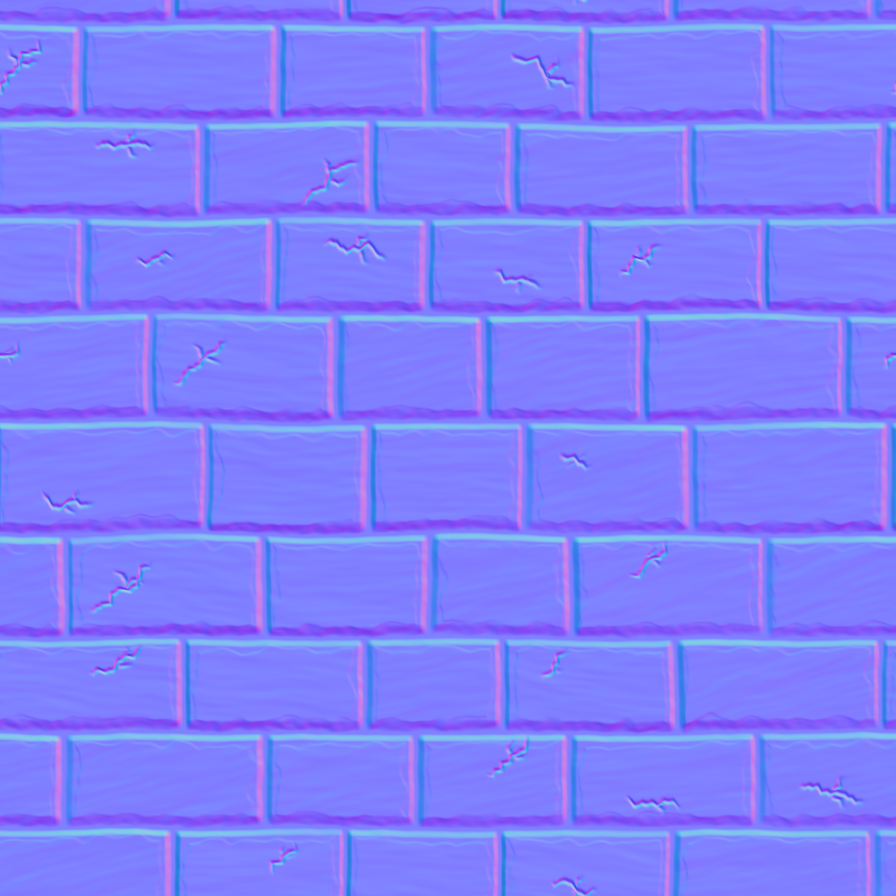
A Shadertoy shader for this texture map:

```glsl
const int ROWS = 9;
const int COLUMNS = 5;
// Top of each course, measured downward from the upper edge
const float ROW_TOP[ROWS] = float[](0.026, 0.135, 0.242, 0.349, 0.471, 0.596, 0.712, 0.818, 0.924);
// Horizontal bond offset of each course
const float ROW_SHIFT[ROWS] = float[](0.090, 0.200, 0.083, 0.155, 0.205, 0.075, 0.190, 0.070, 0.180);
const float JOINT_SWAY = 0.028;     // uneven brick lengths across the wall
const float JOINT_JITTER = 0.016;
const float HALF_GAP = 0.0015;
const float BRICK_HEIGHT = 0.0036;
const float BEVEL_TOP = 0.0085;
const float BEVEL_BOTTOM = 0.0130;
const vec2 BEVEL_SIDE = vec2(0.0055, 0.0095);
const float EDGE_WEAR = 0.0030;
const float LEDGE_HEIGHT = 0.0005;
const float GRAIN_HEIGHT = 0.0008;
const float CRACK_SHARE = 0.42;
const float CRACK_WIDTH = 0.0026;
const float CRACK_DEPTH = 0.0021;
const float SLOPE_STEP = 0.0011;
const float NO_WRAP = 512.0;
const float TAU = 6.28319;

vec2 hash2(vec2 p) {
    vec3 q = fract(p.xyx * vec3(0.1031, 0.1030, 0.0973));
    q += dot(q, q.yzx + 33.33);
    return fract((q.xx + q.yz) * q.zy);
}

float cornerSlope(vec2 cell, vec2 offset, float period) {
    return dot(2.0 * hash2(mod(cell, period) + 7.0) - 1.0, offset);
}

// Gradient noise that repeats after the given number of cells
float gradientNoise(vec2 p, float period) {
    vec2 i = floor(p), f = p - i;
    vec2 u = f * f * f * (f * (f * 6.0 - 15.0) + 10.0);
    vec2 e = vec2(1.0, 0.0);
    float low = mix(cornerSlope(i, f, period), cornerSlope(i + e, f - e, period), u.x);
    float high = mix(cornerSlope(i + e.yx, f - e.yx, period), cornerSlope(i + 1.0, f - 1.0, period), u.x);
    return mix(low, high, u.y);
}

mat2 rotation(float a) {
    return mat2(cos(a), -sin(a), sin(a), cos(a));
}

// Wandering main crack with two short forks
float crackGroove(vec2 p, vec2 seed) {
    vec2 r = hash2(seed + 31.0);
    float angle = mix(-0.7, 0.9, r.x);
    float reach = mix(0.022, 0.046, r.y);
    float groove = 0.0;
    for (int k = 0; k < 3; k++) {
        float fork = float(k);
        float turn = k == 0 ? 0.0 : (fork - 1.5) * 1.7 + r.y - 0.5;
        vec2 q = rotation(angle + turn) * p;
        float row = floor(seed.x * 7.0 + seed.y * 13.0 + fork);
        float path = 0.020 * gradientNoise(vec2(q.x * 42.0, row), NO_WRAP)
                   + 0.006 * gradientNoise(vec2(q.x * 120.0, row + 50.0), NO_WRAP);
        float start = k == 0 ? -reach : -0.002;
        float end = k == 0 ? reach : reach * 0.6;
        float taper = smoothstep(start, start + 0.012, q.x) * (1.0 - smoothstep(end - 0.016, end, q.x));
        float across = (q.y - path) / CRACK_WIDTH;
        groove = max(groove, taper * exp(-across * across));
    }
    return groove;
}

float wallHeight(vec2 p) {
    // Gentle waviness of the courses
    p += vec2(0.0035 * gradientNoise(p * 11.0, 11.0), 0.0065 * gradientNoise(p * 6.0 + 0.4, 6.0));

    // Course containing the point
    float drop = fract(1.0 - p.y);
    if (drop < ROW_TOP[0]) drop += 1.0;
    int row = 0;
    for (int k = 1; k < ROWS; k++) if (drop >= ROW_TOP[k]) row = k;
    float nextTop = row == ROWS - 1 ? 1.0 + ROW_TOP[0] : ROW_TOP[row + 1];
    float top = drop - ROW_TOP[row], bottom = nextTop - drop;

    // Nearest upright joints on either side
    float left = 1.0, right = 1.0;
    vec2 brick = vec2(0.0, float(row));
    for (int k = 0; k < COLUMNS; k++) {
        float u = ROW_SHIFT[row] + float(k) / float(COLUMNS);
        float joint = u + JOINT_SWAY * sin(TAU * u) - 0.007;
        joint += JOINT_JITTER * (hash2(vec2(float(k), float(row))).x - 0.5);
        float gap = fract(p.x - joint);
        if (gap < left) { left = gap; brick.x = float(k); }
        right = min(right, fract(joint - p.x));
    }
    vec2 size = vec2(left + right, top + bottom);
    vec2 local = vec2(left, bottom);
    vec2 seed = brick * 17.0 + 3.0;
    vec2 trait = hash2(seed);

    // Worn bevels, softer along the bottom
    float wear = EDGE_WEAR * gradientNoise(local * 38.0 + seed, NO_WRAP);
    float chip = EDGE_WEAR * gradientNoise(local * vec2(70.0, 90.0) + seed, NO_WRAP);
    vec2 side = mix(BEVEL_SIDE.xx, BEVEL_SIDE.yy, trait);
    float mask = smoothstep(0.0, side.x, left - HALF_GAP + wear * 0.5)
               * smoothstep(0.0, side.y, right - HALF_GAP + wear * 0.5 + chip * 0.3)
               * smoothstep(0.0, BEVEL_TOP, top - HALF_GAP + wear * 0.5)
               * smoothstep(0.0, BEVEL_BOTTOM, bottom - HALF_GAP + wear + chip);

    // Broken ledge inside the rim
    float rim = min(min(left, right), min(top, bottom));
    float ledge = smoothstep(0.0, 0.005, rim - 0.011 + 4.0 * wear + chip);

    // Slanted tooling streaks
    vec2 g = rotation((trait.x - 0.3) * 0.45) * local + 0.004 * gradientNoise(local * 20.0 + seed, NO_WRAP);
    float grain = gradientNoise(g * vec2(9.0, 42.0) + seed, NO_WRAP)
                + 0.45 * gradientNoise(g * vec2(24.0, 110.0) + seed, NO_WRAP);

    float relief = BRICK_HEIGHT + LEDGE_HEIGHT * ledge + GRAIN_HEIGHT * grain;
    relief += dot(trait.yx - 0.5, local - 0.5 * size) * 0.02;
    if (hash2(seed + 90.0).x < CRACK_SHARE) {
        vec2 center = size * mix(vec2(0.25), vec2(0.75), hash2(seed + 60.0));
        relief -= CRACK_DEPTH * crackGroove(local - center, seed);
    }
    return mask * relief;
}

void mainImage(out vec4 fragColor, in vec2 fragCoord) {
    vec2 uv = fragCoord / iResolution.xy;
    vec2 e = vec2(SLOPE_STEP, 0.0);
    vec2 slope = vec2(wallHeight(uv + e) - wallHeight(uv - e),
                      wallHeight(uv + e.yx) - wallHeight(uv - e.yx)) / (2.0 * SLOPE_STEP);
    vec3 normal = normalize(vec3(-slope, 1.0));
    fragColor = vec4(0.5 + 0.5 * normal, 1.0);
}
```
